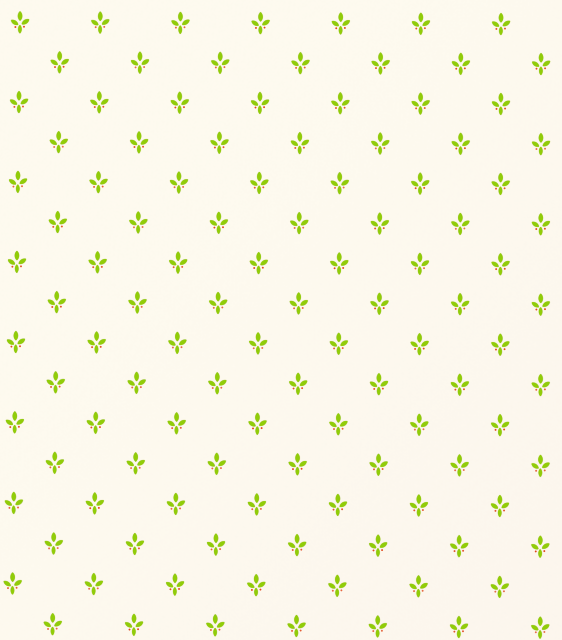
Give the GLSL for this pattern, as a Shadertoy shader.

```glsl
float hash(vec2 p) {
    return fract(sin(dot(p, vec2(127.1, 311.7))) * 43758.5453);
}

float valueNoise(vec2 p) {
    vec2 cell = floor(p), f = fract(p);
    f = f * f * (3.0 - 2.0 * f);
    return mix(mix(hash(cell), hash(cell + vec2(1, 0)), f.x),
               mix(hash(cell + vec2(0, 1)), hash(cell + 1.0), f.x), f.y);
}

// Sprig centre for (column, row), with the sheet's slight skew and stretch
vec2 sprigCentre(vec2 g) {
    return vec2(0.503 - 0.0133 * g.y + g.x * (2.004 + 0.0018 * g.y),
                0.555 + g.y * (0.9948 + 0.00052 * g.y) + g.x * (0.0069 + 0.0005 * g.y));
}

// Oval with softly pointed tips: half length h, half width w along a unit axis
float leaf(vec2 q, vec2 axis, float h, float w) {
    float rounding = 0.9;
    h -= rounding;
    w -= rounding;
    vec2 local = abs(vec2(dot(q, vec2(-axis.y, axis.x)), dot(q, axis)));
    float offset = (h * h - w * w) / (2.0 * w);
    bool nearTip = (local.y - h) * offset > local.x * h;
    float lens = nearTip ? length(local - vec2(0.0, h))
                         : length(local + vec2(offset, 0.0)) - offset - w;
    return lens - rounding;
}

float leaves(vec2 q) {
    float d = leaf(q - vec2(0.0, 7.4), vec2(0, 1), 5.5, 2.7);
    d = min(d, leaf(q - vec2(-6.5, -0.3), normalize(vec2(-3, 2)), 4.9, 2.4));
    d = min(d, leaf(q - vec2(6.5, 0.5), normalize(vec2(3, 2)), 5.1, 2.5));
    return min(d, leaf(q - vec2(-0.2, -8.4), vec2(0, 1), 4.9, 2.2));
}

float fill(float d, float blur) {
    return smoothstep(0.5, -0.5, d / blur);
}

void mainImage(out vec4 fragColor, in vec2 fragCoord) {
    // Sixteen rows down the canvas, y measured from the top
    vec2 p = vec2(fragCoord.x, iResolution.y - fragCoord.y) * 16.0 / iResolution.y;
    float blur = max(768.0 / iResolution.y, 0.8) * 1.3;

    // Invert the skew, then snap to the staggered lattice
    vec2 grid = vec2(0.0);
    for (int i = 0; i < 5; i++)
        grid += (p - sprigCentre(grid)) / vec2(2.02, 1.003);
    float row = round(grid.y);
    float stagger = 0.5 * mod(row, 2.0);
    vec2 id = vec2(round(grid.x - stagger) + stagger, row);

    // Cream paper, pinker to the lower right, with faint grain
    float warmth = smoothstep(0.5, 2.1, p.x / 14.0 + p.y / 16.0);
    vec3 color = mix(vec3(0.994, 0.980, 0.936), vec3(0.987, 0.964, 0.930), warmth);
    color += 0.007 * (valueNoise(p * 40.0) - 0.5);

    // Soft yellowish halo and dull rim from ink registration
    vec2 q = (p - sprigCentre(id)) * vec2(48, -48);
    vec2 slip = 0.8 * (vec2(hash(id), hash(id + 17.0)) - 0.5);
    float foliage = leaves(q);
    color = mix(color, vec3(0.88, 0.87, 0.62), 0.5 * fill(foliage - 0.4, 1.4 * blur));
    color = mix(color, vec3(0.55, 0.70, 0.32), 0.45 * fill(leaves(q - slip), blur));
    color = mix(color, vec3(0.57, 0.80, 0.035), fill(foliage, blur));

    // Small red berries, unevenly inked
    vec2 berry = q - 0.7 * slip;
    float strength = mix(0.75, 1.0, hash(id + 5.0));
    float d = min(length(berry - vec2(-5.4, -5.9)), length(berry - vec2(4.9, -5.5))) - 1.1;
    color = mix(color, vec3(0.88, 0.27, 0.10), strength * fill(d, blur));

    fragColor = vec4(color, 1.0);
}
```
